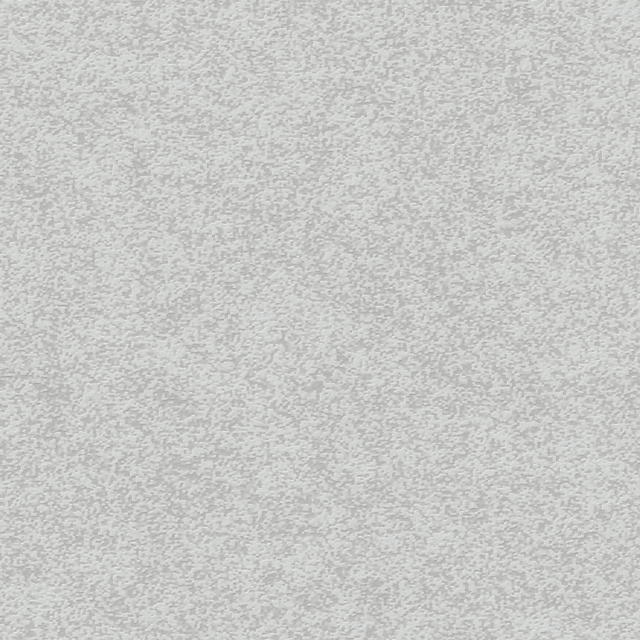
Write a WebGL 2 fragment shader that draws this texture.

```glsl
#version 300 es
precision highp float;

uniform vec2 u_resolution;
out vec4 fragColor;

// Three random values per integer cell
vec3 hash3(vec2 cell, float seed) {
    uvec3 v = uvec3(uint(cell.x), uint(cell.y), uint(seed)) * 1664525u + 10139u;
    v.x += v.y * v.z; v.y += v.z * v.x; v.z += v.x * v.y;
    v ^= v >> 16u;
    v.x += v.y * v.z; v.y += v.z * v.x; v.z += v.x * v.y;
    return vec3(v >> 8u) / 16777216.0;
}

// Soft cellular noise: jittered cells blended by distance, wrapping at the period
float softCells(vec2 uv, vec2 period, float seed) {
    vec2 p = uv * period;
    vec2 base = floor(p);
    float total = 0.0, weightSum = 0.0;
    for (int y = -1; y <= 1; y++) {
        for (int x = -1; x <= 1; x++) {
            vec2 cell = base + vec2(x, y);
            vec3 rnd = hash3(mod(cell, period), seed);
            vec2 d = cell + 0.15 + 0.7 * rnd.xy - p;
            float weight = exp(-5.0 * dot(d, d));
            total += rnd.z * weight;
            weightSum += weight;
        }
    }
    return total / weightSum;
}

// Ragged patches from octaves of cells, the finer ones stronger
float mottling(vec2 uv) {
    float sum = 0.0, weight = 0.11;
    vec2 period = vec2(5.0, 6.0);
    for (int i = 0; i < 5; i++) {
        sum += weight * softCells(uv, period, float(i + 3));
        period *= 2.0;
        weight += 0.045;
    }
    return sum;
}

// Fine plaster grain, slightly wider than tall
float grain(vec2 uv) {
    return softCells(uv, vec2(220.0, 310.0), 17.0);
}

void main() {
    vec2 uv = gl_FragCoord.xy / u_resolution;

    // Bend the grain rows with whole-number waves
    vec2 wave = 6.2831853 * uv;
    vec2 bent = uv + 0.0012 * vec2(sin(wave.y * 9.0 + 2.0 * sin(wave.x * 4.0)),
                                   sin(wave.x * 11.0 + 2.0 * sin(wave.y * 5.0)));

    float patches = mottling(bent) - 0.5;
    float height = grain(bent);

    // Light from the upper left across the relief
    vec2 slopeStep = vec2(0.0006, -0.0009);
    float relief = grain(bent + slopeStep) - grain(bent - slopeStep);

    // Cool raised plates over warm, darker pits
    float plate = smoothstep(0.12, 0.72, height + 0.6 * patches);
    vec3 color = mix(vec3(0.727, 0.725, 0.715), vec3(0.823, 0.831, 0.825), plate);
    color += 0.11 * relief + 0.02 * patches;

    fragColor = vec4(color, 1.0);
}
```
